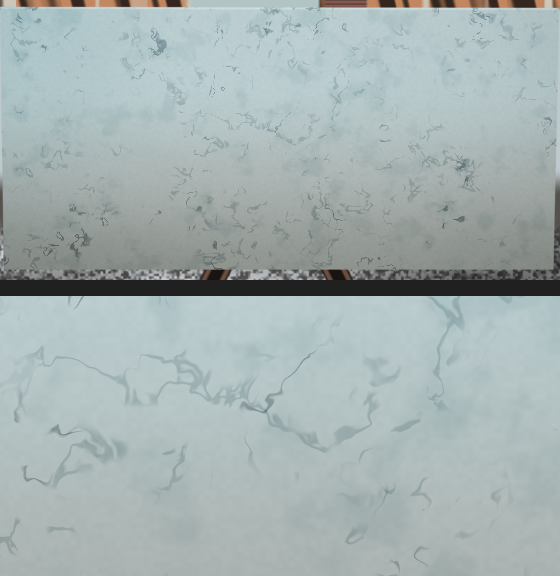
Top, the full canvas; bottom, a detail of the centre.
Reproduce this texture procedurally as a WebGL 2 fragment shader.

```glsl
#version 300 es
precision highp float;
// Pale quartz slab with broken grey veins, standing on gravel before a timber store.

uniform vec2 u_resolution;
out vec4 fragColor;

// Integer hash of a lattice cell, 0..1
float hash(vec2 cell) {
  uvec2 q = uvec2(ivec2(cell)) * uvec2(1597334677u, 3812015801u);
  uint h = (q.x ^ q.y) * 1597334677u;
  h = (h ^ (h >> 15)) * 2246822519u;
  return float((h ^ (h >> 13)) >> 8) / 16777216.0;
}

float noise(vec2 p) {
  vec2 i = floor(p), f = fract(p);
  f = f * f * (3.0 - 2.0 * f);
  return mix(mix(hash(i), hash(i + vec2(1, 0)), f.x),
             mix(hash(i + vec2(0, 1)), hash(i + vec2(1, 1)), f.x), f.y);
}

float fbm(vec2 p) {
  float sum = 0.0, amp = 0.5;
  for (int i = 0; i < 4; i++) {
    sum += amp * noise(p);
    p = mat2(1.6, 1.2, -1.2, 1.6) * p + 17.3;
    amp *= 0.5;
  }
  return sum / 0.9375;
}

// Soft interval: 1 between lo and hi
float band(float x, float lo, float hi, float blur) {
  return smoothstep(lo - blur, lo + blur, x) * (1.0 - smoothstep(hi - blur, hi + blur, x));
}

// Thin contour lines of warped noise, kept only inside patches
float veins(vec2 p, float scale, float width, float cover) {
  vec2 warp = vec2(fbm(p * 11.0 + 3.1), fbm(p * 11.0 + 41.7)) - 0.5;
  float contour = abs(fbm(p * scale + warp * 2.2) - 0.5);
  float line = 1.0 - smoothstep(width * 0.2, width, contour);
  float patches = smoothstep(cover, cover + 0.16, fbm(p * 6.5 + scale));
  float breaks = smoothstep(0.36, 0.62, noise(p * 31.0 + scale));
  return line * patches * breaks;
}

vec3 slab(vec2 p, vec2 uv) {
  // Cool light from above fading to warm grey near the floor
  vec3 col = mix(vec3(0.54, 0.56, 0.54), vec3(0.655, 0.685, 0.675), smoothstep(0.0, 0.38, uv.y));
  col = mix(col, vec3(0.72, 0.79, 0.80), smoothstep(0.25, 0.72, uv.y));
  float side = abs(uv.x - 0.48) * 2.0;
  col *= 1.02 - 0.07 * side * side;
  col += vec3(-0.025, 0.006, 0.012) * (1.0 - smoothstep(0.0, 0.4, uv.x)) * uv.y;
  col += (fbm(p * 3.5) - 0.5) * 0.03;

  // Faint clouds, then fine and bold veins
  float cloud = smoothstep(0.52, 0.78, fbm(p * 15.0 + 8.0));
  float fine = veins(p + 5.0, 17.0, 0.05, 0.45);
  float bold = veins(p + 23.0, 10.0, 0.035, 0.51);
  col -= vec3(0.045, 0.033, 0.032) * cloud;
  col -= vec3(0.105, 0.09, 0.085) * fine;
  col -= vec3(0.20, 0.185, 0.17) * bold;
  return col + (noise(p * 150.0) - 0.5) * 0.018;
}

// Timber, brick and bright gaps glimpsed above the slab
vec3 store(vec2 p, vec2 uv, float blur) {
  float plank = noise(vec2(p.x * 38.0 + p.y * 9.0, 2.0));
  vec3 col = mix(vec3(0.20, 0.15, 0.12), vec3(0.76, 0.53, 0.38), smoothstep(0.3, 0.75, plank));
  col = mix(col, vec3(0.80, 0.78, 0.73), smoothstep(0.7, 0.85, noise(vec2(p.x * 23.0, 9.0))));
  float joint = band(fract(p.y * 70.0), 0.15, 0.85, 0.15);
  vec3 brick = mix(vec3(0.32, 0.24, 0.22), vec3(0.52, 0.35, 0.31), joint);
  col = mix(col, brick, band(uv.x, 0.58, 0.655, blur));
  return mix(col, vec3(0.70, 0.77, 0.77), band(uv.x, 0.34, 0.57, blur));
}

// Speckled gravel with slanted dark rails
vec3 ground(vec2 p, vec2 uv, float blur) {
  float grit = 0.6 * noise(p * 110.0) + 0.4 * noise(p * 55.0 + 7.0);
  vec3 col = mix(vec3(0.30, 0.30, 0.30), vec3(0.70, 0.71, 0.72), smoothstep(0.2, 0.75, grit));
  col *= 0.72 + 0.5 * noise(vec2(p.x * 5.0, p.y * 20.0));
  col *= mix(0.65, 1.0, 1.0 - smoothstep(0.62, 0.85, uv.x));
  for (int i = 0; i < 2; i++) {
    float x = uv.x - 0.385 - 0.217 * float(i);
    x += (uv.y - 0.018) * (float(i) - 0.5) * 0.5;
    col = mix(col, vec3(0.10, 0.075, 0.065), band(x, -0.024, 0.024, blur));
    col = mix(col, vec3(0.42, 0.31, 0.25), band(abs(x), 0.012, 0.021, blur));
  }
  return col;
}

void main() {
  vec2 uv = gl_FragCoord.xy / u_resolution;
  vec2 p = gl_FragCoord.xy / u_resolution.y;
  float blur = 0.003;

  // Surroundings: bright wall high up, dim floor low down
  vec3 col = mix(vec3(0.33, 0.32, 0.30), vec3(0.74, 0.79, 0.80), smoothstep(0.3, 0.4, uv.y));
  col = mix(col, store(p, uv, blur), smoothstep(0.96, 0.97, uv.y));
  col = mix(col, ground(p, uv, blur), 1.0 - smoothstep(0.1, 0.24, uv.y));

  // Slab outline, slightly narrower at its foot
  float left = mix(0.007, 0.0, uv.y);
  float right = mix(0.988, 0.999, uv.y);
  float top = 0.976 - 0.004 * uv.x;
  float inside = band(uv.x, left, right, blur * 0.5) * band(uv.y, 0.037, top, blur);
  vec3 face = slab(p, uv);
  face += 0.06 * band(uv.y, top - 0.008, top, blur);
  fragColor = vec4(mix(col, face, inside), 1.0);
}
```
